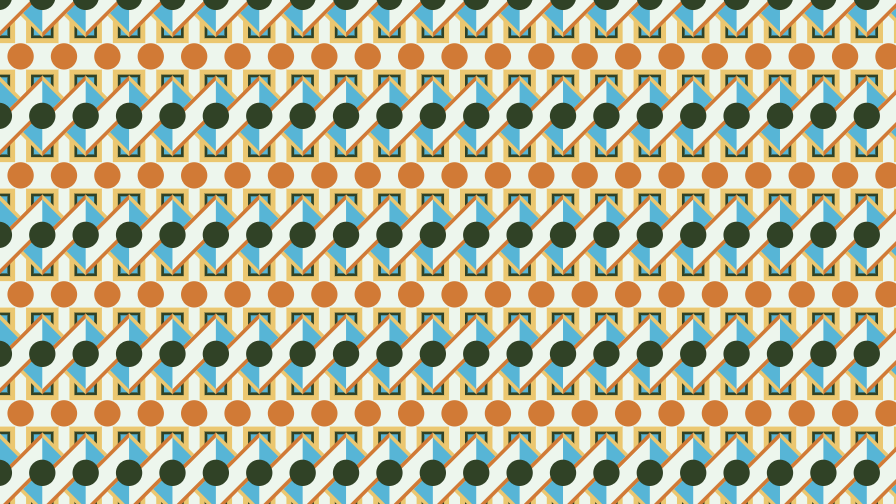
Write a Shadertoy shader that draws this pattern.

```glsl
// Folded diagonal ribbons over framed panels, with rows of dark and orange dots.

const vec3 CREAM  = vec3(0.93, 0.965, 0.93);
const vec3 YELLOW = vec3(0.92, 0.78, 0.44);
const vec3 ORANGE = vec3(0.82, 0.48, 0.21);
const vec3 DARK   = vec3(0.19, 0.26, 0.15);
const vec3 BLUE   = vec3(0.34, 0.71, 0.84);

// Lengths below are in cell widths, except the first two
const float CELL_WIDTH = 0.0861;              // in canvas heights
const vec2  ANCHOR = vec2(0.6866, 0.534);     // centre of one dark dot
const float CELL_HEIGHT = 2.742;
const float DOT_RADIUS = 0.303;
const vec2  FRAME_HALF = vec2(0.374, 1.066);
const float FRAME_BORDER = 0.115;
const float FRAME_LINE = 0.063;
const float PEAK = 0.932;                     // height of the zigzag tip
const float STRIPE = 0.083;

// Anti-aliased coverage of a signed distance
float cover(float dist, float pixel) {
    return clamp(0.5 - dist / pixel, 0.0, 1.0);
}

float boxDistance(vec2 p, vec2 halfSize) {
    vec2 d = abs(p) - halfSize;
    return length(max(d, 0.0)) + min(max(d.x, d.y), 0.0);
}

// Nested rectangles: border, thin line, fill
vec3 drawFrame(vec3 color, vec2 p, float pixel) {
    float d = boxDistance(p, FRAME_HALF);
    color = mix(color, YELLOW, cover(d, pixel));
    color = mix(color, DARK, cover(d + FRAME_BORDER, pixel));
    return mix(color, BLUE, cover(d + FRAME_BORDER + FRAME_LINE, pixel));
}

// Right half of the fold: blue flap with yellow edge, pale ribbon with orange edges
vec3 drawFold(vec3 color, vec2 p, float pixel) {
    float falling = (p.x + p.y - PEAK) * inversesqrt(2.0);
    float ribbonTop = (p.y - p.x + 1.0 - PEAK) * inversesqrt(2.0);
    float ribbonBottom = (p.x - p.y - PEAK) * inversesqrt(2.0);
    float ribbon = max(ribbonTop, ribbonBottom);

    vec3 flap = mix(YELLOW, BLUE, cover(falling + STRIPE, pixel));
    color = mix(color, flap, cover(max(falling, -ribbonTop), pixel));
    color = mix(color, ORANGE, cover(ribbon, pixel));
    return mix(color, CREAM, cover(ribbon + STRIPE, pixel));
}

void mainImage(out vec4 fragColor, in vec2 fragCoord) {
    vec2 uv = fragCoord / iResolution.y;
    float pixel = 1.0 / (iResolution.y * CELL_WIDTH);

    // Cell coordinates centred on a dark dot
    vec2 cell = vec2(1.0, CELL_HEIGHT);
    vec2 p = (uv - ANCHOR) / CELL_WIDTH;
    p = mod(p + 0.5 * cell, cell) - 0.5 * cell;

    vec3 color = drawFrame(CREAM, p, pixel);

    // The left half of the fold is the right half turned by 180 degrees
    vec3 rightFold = drawFold(color, p, pixel);
    vec3 leftFold = drawFold(color, -p, pixel);
    color = mix(rightFold, leftFold, cover(p.x, pixel));

    // Dark dots at cell centres, orange dots at cell corners
    float darkDot = length(p) - DOT_RADIUS;
    float orangeDot = length(abs(p) - 0.5 * cell) - DOT_RADIUS;
    color = mix(color, DARK, cover(darkDot, pixel));
    color = mix(color, ORANGE, cover(orangeDot, pixel));

    fragColor = vec4(color, 1.0);
}
```
